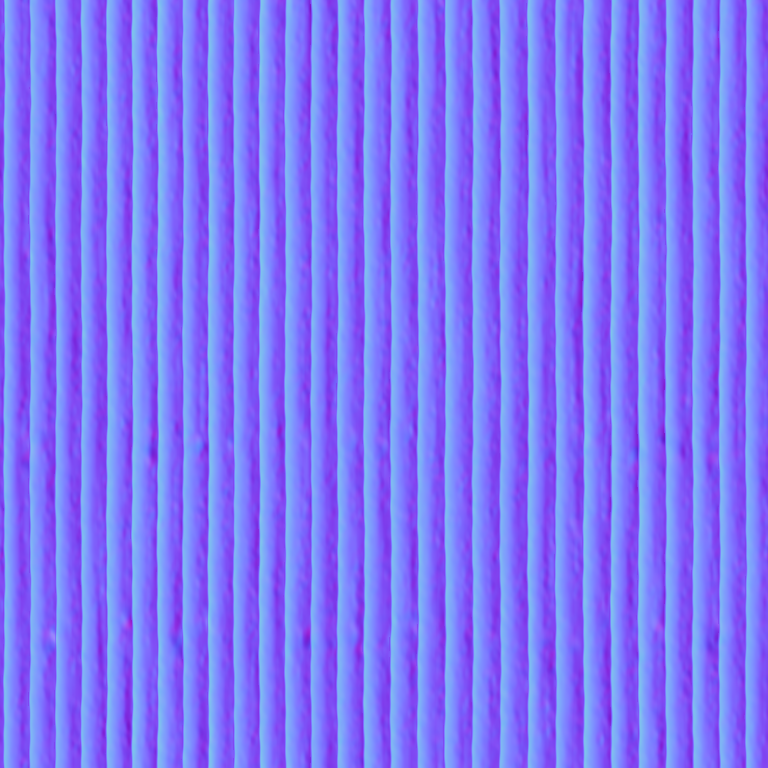
A three.js fragment shader for this texture map:

```glsl
// Tangent-space normal map of a corrugated sheet: upright ridges with a sharp
// lit edge that rolls over to a shaded wall. Ridge spacing drifts gently, and
// wrapping cellular dents add grain, streaks along the walls and worn knots.

varying vec2 vUv;

const float TAU = 6.2831853;
const float RIDGES = 29.0;
const float PHASE = -0.0029;               // start of the first ridge
const vec2 DRIFT = vec2(0.007, -0.0022);   // cosine and sine of uneven spacing
const float EDGE = 0.09;                   // softness of the sharp edge, in ridges
const float WOBBLE = 0.018;                // waviness of the edge, in ridges
const float CREST = 0.59;                  // tilt at the lit edge
const float WALL = -0.40;                  // tilt of the shaded wall
const float VALLEY = -0.47;                // tilt at the foot of the wall
const float KNEE = 0.74;                   // where the wall begins
const vec2 GRAIN_CELLS = vec2(130.0, 84.0);
const vec2 STREAK_CELLS = vec2(87.0, 11.0);
const vec2 KNOT_CELLS = vec2(64.0, 46.0);
const float GRAIN = 0.15;
const float STREAK = 0.30;
const float KNOT = 0.75;
const vec2 KNOT_ROWS = vec2(0.17, 0.42);   // heights where wear gathers
const float ROW_SPREAD = 0.028;

vec2 hash2(vec2 p) {
  vec3 q = fract(p.xyx * vec3(0.1031, 0.1030, 0.0973));
  q += dot(q, q.yzx + 33.33);
  return fract((q.xx + q.yz) * q.zy);
}

// Slope of round bumps and dents scattered one per cell; wraps at the borders.
vec2 dentSlope(vec2 uv, vec2 cells, float density, float seed) {
  vec2 p = uv * cells;
  vec2 base = floor(p);
  vec2 slope = vec2(0.0);
  for (int j = -1; j <= 1; j++) {
    for (int i = -1; i <= 1; i++) {
      vec2 cell = base + vec2(float(i), float(j));
      vec2 id = mod(cell, cells) + seed;
      vec2 pick = hash2(id + 57.0);
      vec2 d = p - cell - hash2(id);
      float fall = max(0.0, 1.0 - dot(d, d));
      float strength = (pick.x * 2.0 - 1.0) * step(pick.y, density);
      slope += strength * d * fall * fall;
    }
  }
  return 2.0 * slope * vec2(1.0, cells.y / cells.x);
}

// Position along the ridges, with uneven spacing and a slightly wavy edge.
float ridgeCoord(vec2 uv) {
  float a = TAU * uv.x;
  float drift = DRIFT.x * cos(a) + DRIFT.y * sin(a);
  float wave = sin(TAU * (3.0 * uv.y + 2.0 * uv.x))
             + 0.6 * sin(TAU * (11.0 * uv.y + 5.0 * uv.x))
             + 0.4 * sin(TAU * (29.0 * uv.y - 9.0 * uv.x));
  return RIDGES * (uv.x - PHASE - drift) + WOBBLE * wave;
}

// Sideways tilt across one ridge, t from 0 to 1.
float ridgeTilt(float t, float id, float y) {
  vec2 vary = hash2(vec2(id, 7.0));
  vec2 turn = hash2(vec2(id, 19.0));
  float knee = KNEE + 0.16 * (vary.x - 0.5)
             + 0.035 * sin(TAU * (y + turn.x))
             + 0.02 * sin(TAU * (3.0 * y + turn.y));
  float crest = CREST + 0.10 * (vary.y - 0.5);
  float wall = WALL + 0.08 * (turn.x - 0.5);
  float tilt = mix(crest, wall, clamp(t / knee, 0.0, 1.0));
  tilt = mix(tilt, VALLEY, smoothstep(knee, 1.0, t));
  return mix(VALLEY, tilt, smoothstep(0.0, EDGE, t));
}

void main() {
  float u = ridgeCoord(vUv);
  float t = fract(u);
  float id = mod(floor(u), RIDGES);

  // Wear is strongest on the shaded wall and in the worn rows.
  float onWall = smoothstep(0.35, 0.8, t);
  vec2 rowGap = (vUv.yy - KNOT_ROWS) / ROW_SPREAD;
  float worn = exp(-rowGap.x * rowGap.x) + exp(-rowGap.y * rowGap.y);

  vec2 slope = GRAIN * (0.45 + 0.75 * onWall) * dentSlope(vUv, GRAIN_CELLS, 0.8, 0.0);
  slope += STREAK * (0.15 + 0.85 * onWall) * dentSlope(vUv, STREAK_CELLS, 0.7, 200.0);
  slope += KNOT * (0.2 + 0.8 * worn) * (0.2 + 0.8 * onWall)
         * dentSlope(vUv, KNOT_CELLS, 0.22, 400.0);

  // Sideways tilt goes to green, lengthwise tilt to red.
  vec2 tilt = vec2(slope.y - 0.008, ridgeTilt(t, id, vUv.y) + slope.x);
  float up = sqrt(max(0.0, 1.0 - dot(tilt, tilt)));
  gl_FragColor = vec4(0.5 + 0.5 * vec3(tilt, up), 1.0);
}
```
